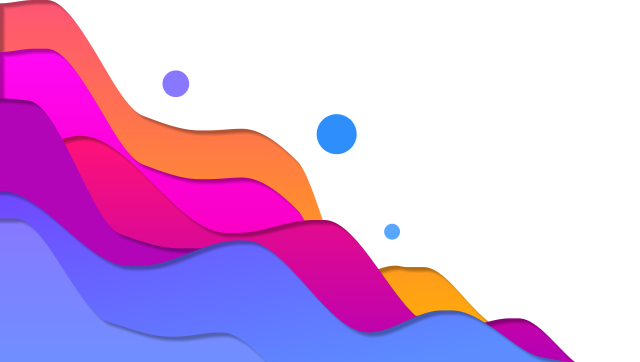
This background is drawn by a Shadertoy shader. Its source:

```glsl
#define SPAN 768.0          // design units across the canvas width
#define SHADOW_SHIFT 5.0    // inner shadow offset, right and down
#define SHADOW_SOFT 3.0     // half width of the shadow falloff
#define SHADOW_TONE 0.70    // brightness inside the shadow
#define MAGENTA_DROP 58.5   // gap between the two parallel waves

// Smooth change of depth between two abscissas; negative amounts rise
vec2 dip(vec2 x, float from, float to, float amount) {
    return amount * smoothstep(from, to, x);
}

// Wave profiles: depth below the top edge, for two abscissas at once
vec2 orangeWave(vec2 x) {
    return 4.0 + dip(x, 0.0, 40.0, -4.0)
         + dip(x, 56.0, 172.0, 124.0) + dip(x, 110.0, 240.0, 32.5)
         + dip(x, 250.0, 290.0, -2.0)
         + dip(x, 290.0, 490.0, 150.0) + dip(x, 357.0, 412.0, 65.0)
         + dip(x, 410.0, 480.0, -49.0)
         + dip(x, 508.0, 605.0, 72.0) + dip(x, 580.0, 680.0, 60.0);
}

vec2 pinkWave(vec2 x) {
    return 172.0 + dip(x, 50.0, 95.0, -9.0)
         + dip(x, 97.0, 272.0, 116.5) + dip(x, 285.0, 376.0, -15.5)
         + dip(x, 389.0, 528.0, 130.0) + dip(x, 545.0, 612.0, -12.0)
         + dip(x, 622.0, 715.0, 64.0);
}

vec2 purpleWave(vec2 x) {
    return 118.0 + dip(x, 0.0, 45.0, 3.0)
         + dip(x, 33.0, 145.0, 147.0) + dip(x, 85.0, 215.0, 30.0)
         + dip(x, 245.0, 420.0, 150.0);
}

vec2 blueWave(vec2 x) {
    return 229.0 + dip(x, 0.0, 155.0, 90.0)
         + dip(x, 168.0, 285.0, -30.5) + dip(x, 294.0, 442.0, 110.5)
         + dip(x, 442.0, 530.0, -26.5)
         + dip(x, 542.0, 650.0, 48.0) + dip(x, 590.0, 710.0, 16.0);
}

vec2 paleWave(vec2 x) {
    return 262.0 + dip(x, 18.0, 130.0, 116.0)
         + dip(x, 85.0, 205.0, 26.0) + dip(x, 210.0, 262.0, -5.0)
         + dip(x, 266.0, 372.0, 68.0);
}

float coverage(float dist) {
    return clamp(dist * iResolution.x / SPAN + 0.5, 0.0, 1.0);
}

// Fills below a wave, with a soft inner shadow along its upper rim
void paintWave(inout vec3 color, vec2 p, vec2 wave, vec3 tint, bool walled) {
    float slope = (wave.x - wave.y) / SHADOW_SHIFT;
    float steepness = length(vec2(1.0, slope));
    float inside = (p.y - wave.x) / steepness;
    float lit = (p.y - SHADOW_SHIFT - wave.y) / steepness;
    if (walled) lit = min(lit, p.x - SHADOW_SHIFT);
    float light = smoothstep(-SHADOW_SOFT, SHADOW_SOFT, lit);
    color = mix(color, tint * mix(SHADOW_TONE, 1.0, light), coverage(inside));
}

void paintDisc(inout vec3 color, vec2 p, vec2 center, float radius, vec3 tint) {
    color = mix(color, tint, coverage(radius - length(p - center)));
}

vec3 ramp(vec3 a, vec3 b, float t) {
    return mix(a, b, clamp(t, 0.0, 1.0));
}

void mainImage(out vec4 fragColor, in vec2 fragCoord) {
    // Depth runs downward from the top edge
    vec2 p = vec2(fragCoord.x, iResolution.y - fragCoord.y) * SPAN / iResolution.x;
    vec2 x = vec2(p.x, p.x - SHADOW_SHIFT);
    vec3 color = vec3(1.0);

    // Floating discs
    paintDisc(color, p, vec2(211.0, 100.5), 16.0, vec3(0.53, 0.47, 1.0));
    paintDisc(color, p, vec2(404.0, 161.0), 24.0, vec3(0.18, 0.56, 0.99));
    paintDisc(color, p, vec2(470.5, 278.0), 9.5, vec3(0.35, 0.65, 1.0));

    // Gradient of each layer
    vec3 orange = ramp(vec3(1.0, 0.33, 0.46), vec3(1.0, 0.65, 0.06), p.y / 370.0);
    vec3 magenta = ramp(vec3(1.0, 0.03, 0.95), vec3(0.98, 0.0, 0.78), (p.y - 70.0) / 200.0);
    vec3 pink = ramp(vec3(1.0, 0.07, 0.47), vec3(0.72, 0.0, 0.70), (p.y - 165.0) / 260.0);
    vec3 purple = vec3(0.70, 0.02, 0.72);
    vec3 blue = ramp(vec3(0.44, 0.28, 1.0), vec3(0.36, 0.55, 1.0),
                     (p.y - 230.0) / 320.0 + p.x / 1400.0);
    vec3 pale = ramp(vec3(0.53, 0.47, 1.0), vec3(0.44, 0.56, 1.0), (p.y - 262.0) / 172.0);

    // Waves from back to front
    vec2 backWave = orangeWave(x);
    paintWave(color, p, backWave, orange, true);
    paintWave(color, p, backWave + MAGENTA_DROP, magenta, true);
    paintWave(color, p, pinkWave(x), pink, false);
    paintWave(color, p, purpleWave(x), purple, false);
    paintWave(color, p, blueWave(x), blue, false);
    paintWave(color, p, paleWave(x), pale, false);

    fragColor = vec4(color, 1.0);
}
```
